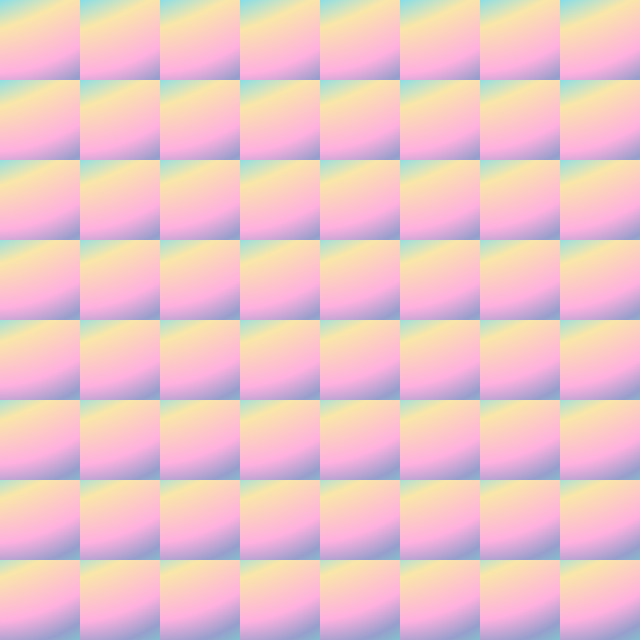
Give the GLSL for this pattern, as a Shadertoy shader.

```glsl
#define TILES 8.0
#define TILT_TOP 0.42
#define TILT_BOTTOM 0.26
#define ROW_DRIFT 0.14
#define COLUMN_JITTER 0.03
#define BANDS 32.0
#define BAND_STRENGTH 0.004
#define SAMPLES 2

// Sine-free hash, 0 to 1
float hash11(float p) {
    p = fract(p * 0.1031);
    p *= p + 33.33;
    return fract(p * (p + p));
}

float ramp(float start, float end, float t) {
    return clamp((t - start) / (end - start), 0.0, 1.0);
}

// Pastel sweep: cyan, yellow, pink, violet, teal
vec3 pastel(float t) {
    vec3 cyan = vec3(0.53, 0.87, 0.91);
    vec3 yellow = vec3(0.98, 0.905, 0.66);
    vec3 pink = vec3(1.00, 0.69, 0.875);
    vec3 violet = vec3(0.59, 0.62, 0.80);
    vec3 teal = vec3(0.50, 0.78, 0.81);
    vec3 color = mix(cyan, yellow, ramp(0.0, 0.36, t));
    color = mix(color, pink, ramp(0.36, 0.91, t));
    color = mix(color, violet, ramp(0.91, 1.22, t));
    return mix(color, teal, ramp(1.22, 1.44, t));
}

vec3 tiledGradient(vec2 uv) {
    // Grid coordinates counted from the top left
    vec2 grid = vec2(uv.x, 1.0 - uv.y) * TILES;
    vec2 cell = floor(grid);
    vec2 p = fract(grid);

    // Slanted contours that flatten and curve toward the bottom
    float slant = p.x * mix(TILT_TOP, TILT_BOTTOM * p.x, p.y);
    float t = p.y + slant;

    // Slow drift down the rows, slight change between columns
    t += ROW_DRIFT * cell.y / (TILES - 1.0);
    t += COLUMN_JITTER * (hash11(cell.x + 3.0) - 0.5);

    // Faint horizontal banding
    t += BAND_STRENGTH * cos(6.2832 * BANDS * p.y);
    return pastel(t);
}

void mainImage(out vec4 fragColor, in vec2 fragCoord) {
    // Supersampling smooths the tile seams
    vec3 sum = vec3(0.0);
    for (int j = 0; j < SAMPLES; j++) {
        for (int i = 0; i < SAMPLES; i++) {
            vec2 offset = (vec2(i, j) + 0.5) / float(SAMPLES) - 0.5;
            sum += tiledGradient((fragCoord + offset) / iResolution.xy);
        }
    }
    fragColor = vec4(sum / float(SAMPLES * SAMPLES), 1.0);
}
```
